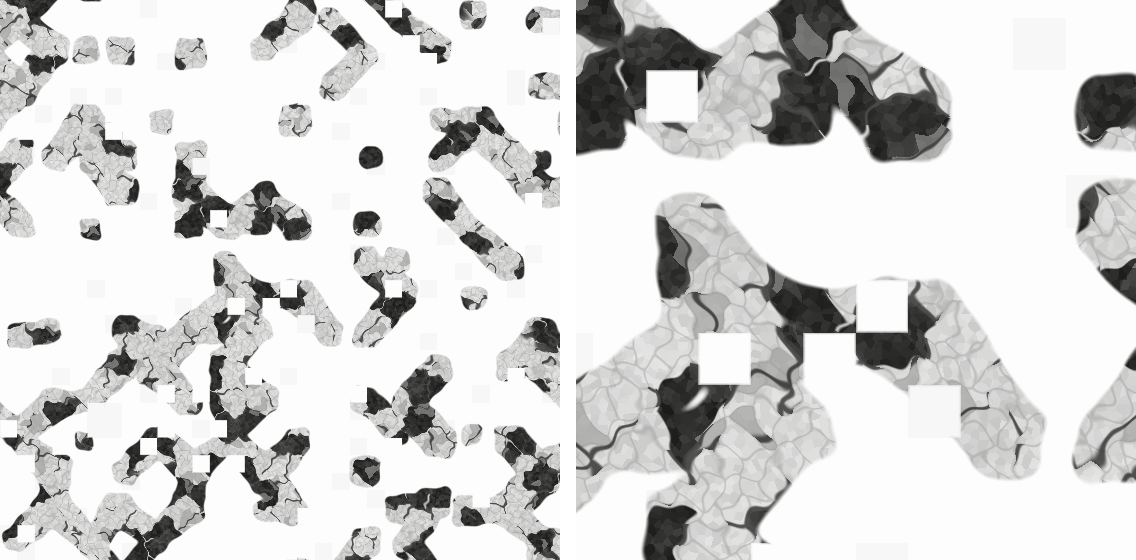
Left: the whole. Right: its middle third, enlarged.
Write a Shadertoy shader that draws this pattern.

```glsl
// Speckled granite fragments: rounded blocks joined into diagonal bars on white.

const float LATTICE = 16.0;   // blocks across the canvas
const vec3 PAPER = vec3(0.992);
const vec3 PALE_STONE = vec3(0.83, 0.832, 0.828);
const vec3 MID_STONE = vec3(0.60, 0.60, 0.595);
const vec3 DARK_STONE = vec3(0.135, 0.135, 0.13);

float hash(vec2 p, float seed) {
    vec3 q = fract(vec3(p.xyx) * 0.1031 + seed * 0.137);
    q += dot(q, q.yzx + 33.33);
    return fract((q.x + q.y) * q.z);
}

vec2 hash2(vec2 p, float seed) {
    return vec2(hash(p, seed), hash(p, seed + 1.7));
}

// Layered sines that bend straight lines a little
vec2 wobble(vec2 p) {
    return sin(p.yx * 1.7 + 2.0 * sin(p.xy * 0.9)) + 0.5 * sin(p.yx * 4.3 + p.xy * 1.9);
}

// Cellular noise: x = distance to the cell border, y = random value of the cell
vec2 cellular(vec2 p, float seed) {
    vec2 base = floor(p);
    float nearest = 9.0, second = 9.0, id = 0.0;
    for (int y = -1; y <= 1; y++)
    for (int x = -1; x <= 1; x++) {
        vec2 cell = base + vec2(x, y);
        float d = length(cell + hash2(cell, seed) - p);
        if (d < nearest) {
            second = nearest;
            nearest = d;
            id = hash(cell, seed + 5.3);
        } else second = min(second, d);
    }
    return vec2(second - nearest, id);
}

// Neighbours inhibit each other, so blocks tend to meet on diagonals
bool isBlock(vec2 cell) {
    float around = hash(cell + vec2(1, 0), 1.0) + hash(cell - vec2(1, 0), 1.0)
                 + hash(cell + vec2(0, 1), 1.0) + hash(cell - vec2(0, 1), 1.0);
    return hash(cell, 1.0) - 0.15 * around > 0.275;
}

vec2 blockCentre(vec2 cell) {
    return cell + 0.26 * (hash2(cell, 2.0) - 0.5);
}

// Rounded square swept from a to b
float sweptBlock(vec2 p, vec2 a, vec2 b, float halfA, float halfB) {
    vec2 ab = b - a;
    float t = clamp(dot(p - a, ab) / max(dot(ab, ab), 1e-5), 0.0, 1.0);
    float corner = 0.2;
    vec2 q = abs(p - a - ab * t) - mix(halfA, halfB, t) + corner;
    return length(max(q, 0.0)) + min(max(q.x, q.y), 0.0) - corner;
}

float smoothMin(float a, float b, float k) {
    float h = max(k - abs(a - b), 0.0) / k;
    return min(a, b) - 0.25 * k * h * h;
}

float halfSize(vec2 cell) {
    return mix(0.27, 0.45, hash(cell, 3.0));
}

// Signed distance to all blocks and the bars between them
float fragments(vec2 p) {
    float d = 9.0;
    vec2 base = floor(p);
    for (int y = -1; y <= 2; y++)
    for (int x = -1; x <= 1; x++) {
        vec2 cell = base + vec2(x, y);
        if (!isBlock(cell)) continue;
        vec2 a = blockCentre(cell);
        float sizeA = halfSize(cell);
        d = smoothMin(d, sweptBlock(p, a, a, sizeA, sizeA), 0.1);
        for (int k = 0; k < 4; k++) {
            vec2 step1 = k < 3 ? vec2(1, k - 1) : vec2(0, 1);
            float chance = k == 0 || k == 2 ? 0.68 : 0.4;
            vec2 next = cell + step1;
            if (hash(cell, 4.0 + float(k)) > chance || !isBlock(next)) continue;
            d = smoothMin(d, sweptBlock(p, a, blockCentre(next), sizeA, halfSize(next)), 0.1);
        }
    }
    return d;
}

// Square tiles of half a block, cut out here and there
float cutTiles(vec2 p, float d) {
    vec2 q = abs(fract(p * 2.0) - 0.5) - 0.5;
    return hash(floor(p * 2.0), 9.0) < 0.05 ? max(d, -0.5 * max(q.x, q.y)) : d;
}

vec3 granite(vec2 uv) {
    vec2 bent = uv + 0.0035 * wobble(uv * 75.0);
    vec2 patches = cellular(bent * 22.0, 11.0);
    vec2 grains = cellular(bent * 62.0, 12.0);
    vec2 specks = cellular(uv * 190.0, 13.0);

    // Pale crystals with grey seams and a few mid-toned grains
    vec3 pale = PALE_STONE + 0.07 * (patches.y - 0.6) + 0.09 * (specks.y - 0.5);
    pale = mix(pale, MID_STONE, 0.45 * (1.0 - smoothstep(0.0, 0.16, grains.x)));
    pale = mix(pale, MID_STONE, 0.6 * step(0.9, grains.y));
    pale = mix(pale, DARK_STONE, 0.75 * (1.0 - smoothstep(0.02, 0.09, patches.x)) * step(0.45, grains.y));

    // Dark crystals, mottled by lighter flecks
    vec3 dark = DARK_STONE + 0.12 * grains.y * grains.y + 0.10 * (specks.y - 0.3);
    dark = mix(dark, MID_STONE, 0.55 * step(0.93, grains.y));
    float darkness = step(patches.y, 0.31) * smoothstep(0.0, 0.07, patches.x);
    return mix(pale, dark, darkness);
}

void mainImage(out vec4 fragColor, in vec2 fragCoord) {
    vec2 uv = fragCoord / iResolution.y;
    vec2 p = uv * LATTICE + 0.5;
    float d = cutTiles(p, fragments(p + 0.035 * wobble(p * 2.2)));
    float soft = LATTICE * max(0.0016, 1.0 / iResolution.y);

    // Paper with faint square ghosts
    vec3 paper = PAPER - 0.025 * step(0.94, hash(floor(p * 2.0), 10.0));
    float ink = 1.0 - smoothstep(-soft, soft, d);
    fragColor = vec4(mix(paper, clamp(granite(uv), 0.0, 1.0), ink), 1.0);
}
```
